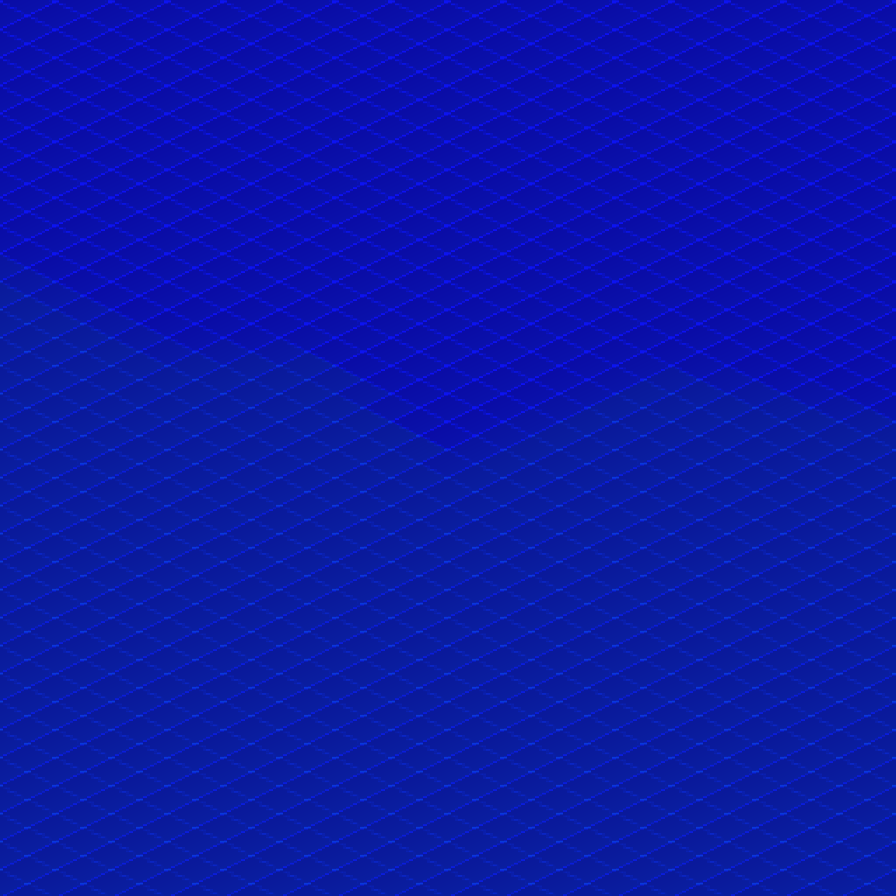
Reproduce this pattern procedurally as a Shadertoy shader.

```glsl
float hash(vec2 p) {
    return fract(sin(dot(p, vec2(127.1, 311.7))) * 43758.5453);
}

// Height of the ridge dividing the two blue zones
float ridge(float x) {
    float left = max(0.705 - 0.5 * x, 0.61 - 0.8 * max(x - 0.35, 0.0));
    float right = 0.59 - 0.43 * max(0.735 - x, 0.0) - 0.2 * max(x - 0.735, 0.0);
    return max(left, right);
}

// Antialiased coverage of a line from the distance to its centre
float stroke(float dist, float halfWidth, float pixel) {
    return 1.0 - smoothstep(halfWidth - 0.5 * pixel, halfWidth + 0.5 * pixel, dist);
}

// Isometric grid: diamonds 1/16 wide and 1/32 high
vec2 isometric(vec2 p) {
    return vec2(16.0 * p.x + 32.0 * p.y, 16.0 * p.x - 32.0 * p.y);
}

void mainImage(out vec4 fragColor, in vec2 fragCoord) {
    vec2 uv = fragCoord / iResolution.xy + vec2(0.0, 1.0 / 512.0);
    float pixel = 1.0 / iResolution.y;

    // Each diamond takes one zone, with mixed diamonds along the ridge
    vec2 grid = isometric(uv);
    vec2 mid = floor(grid) + 0.5;
    vec2 centre = vec2((mid.x + mid.y) / 32.0, (mid.x - mid.y) / 64.0);
    float lower = 1.0 - smoothstep(-0.025, 0.025, centre.y - ridge(centre.x));

    // Nearly flat faces with a faint slant
    vec3 color = mix(vec3(0.04, 0.057, 0.66), vec3(0.04, 0.107, 0.615), lower);
    color += vec3(0.0, 0.025, 0.025) * (fract(grid.y) - 0.5);

    // Lines climb in small steps, two wide for one high
    float column = floor(uv.x * 256.0);
    vec2 stepped = isometric(vec2((column + 0.5) / 256.0, uv.y));
    vec2 lineDist = abs(fract(stepped + 0.5) - 0.5) / 32.0;
    float alternate = mod(column, 2.0);
    float grain = hash(vec2(column, floor(uv.y * 64.0)));

    // Rising lines continuous, with brighter and dimmer steps
    float rising = stroke(lineDist.y, 0.00098, pixel);
    rising *= 0.62 + 0.38 * alternate;
    vec3 risingColor = mix(vec3(0.05, 0.065, 0.95), vec3(0.04, 0.115, 0.86), lower);

    // Falling lines broken into dashes, gathered mid-edge in the lower zone
    float span = abs(fract(uv.x * 32.0) - 0.5);
    float gather = mix(1.0, 1.0 - smoothstep(0.15, 0.4, span), 0.75 * lower);
    float falling = stroke(lineDist.x, 0.00098, pixel);
    falling *= gather * (0.2 + 0.6 * alternate + 0.15 * grain);
    vec3 fallingColor = mix(vec3(0.04, 0.08, 0.91), vec3(0.04, 0.15, 0.79), lower);

    // Loose flecks beside the middle of the falling edges
    float fleck = stroke(abs(lineDist.x - 0.00195), 0.00098, pixel);
    fleck *= (1.0 - alternate) * (1.0 - smoothstep(0.2, 0.35, span)) * 0.4;

    color = mix(color, fallingColor, max(falling, fleck));
    color = mix(color, risingColor, rising);

    // Glints where the lines cross
    float node = stroke(max(lineDist.x, lineDist.y), 0.0018, pixel);
    vec3 nodeColor = mix(vec3(0.05, 0.08, 0.96), vec3(0.04, 0.24, 0.88), lower);
    color = mix(color, nodeColor, 0.85 * node);

    fragColor = vec4(color, 1.0);
}
```
